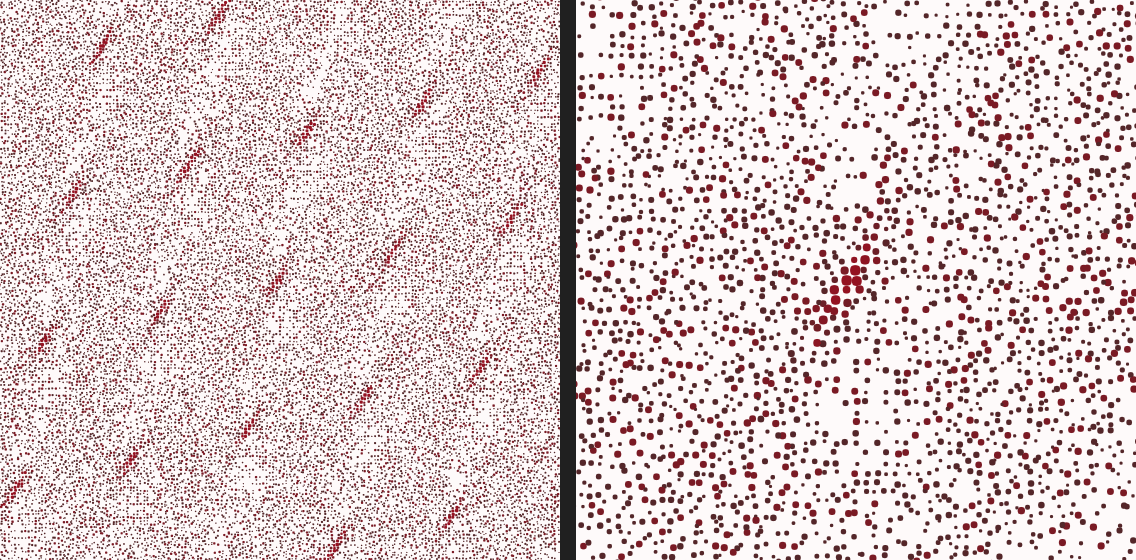
Left: the whole. Right: its middle third, enlarged.
A WebGL 1 fragment shader for this texture:

```glsl
precision highp float;
uniform vec2 u_resolution;

const float CELLS = 165.0;

vec3 hash3(vec2 cell) {
  vec3 k = vec3(dot(cell, vec2(12.71, 31.17)),
                dot(cell, vec2(26.95, 18.33)),
                dot(cell, vec2(41.93, 37.19)));
  return fract(sin(k) * 4375.85);
}

float blob(vec2 d, vec2 size) {
  d /= size;
  return exp(-dot(d, d));
}

// Slanted lattice of accents: x = streak, y = dense band, z = pale column, w = orderly rows
vec4 accents(vec2 p) {
  p -= vec2(0.495, 0.499);
  vec2 lattice = vec2(5.063 * p.x - 0.996 * p.y, 3.99 * p.y - 1.048 * p.x);
  vec2 q = fract(lattice + 0.5) - 0.5;
  vec2 d = q.x * vec2(0.2083, 0.0547) + q.y * vec2(0.052, 0.2643);
  vec2 slanted = vec2(dot(d, vec2(0.85, -0.53)), dot(d, vec2(0.53, 0.85)));

  float streak = blob(slanted, vec2(0.005, 0.033));
  float band = blob(slanted, vec2(0.018, 0.085));
  float column = blob(vec2(q.x - 0.06, 0.0), vec2(0.16, 1.0)) * (1.0 - band);
  float gap = blob(d - vec2(0.002, 0.065), vec2(0.014, 0.025));
  float rows = blob(d - vec2(0.012, -0.085), vec2(0.035, 0.055));
  return vec4(streak, band, column * 0.5 + gap, rows);
}

void main() {
  vec2 grid = gl_FragCoord.xy / u_resolution.y * CELLS;
  vec2 base = floor(grid);
  float pixel = CELLS / u_resolution.y;
  float ink = 0.0;
  float redness = 0.0;

  // Scattered grains from the neighbouring cells
  for (int j = -1; j <= 1; j++) {
    for (int i = -1; i <= 1; i++) {
      vec2 cell = base + vec2(float(i), float(j));
      vec3 rnd = hash3(cell);
      vec3 alt = hash3(cell + 71.3);
      vec4 a = accents((cell + 0.5) / CELLS);

      float keep = 0.88 + 0.15 * a.y + a.x - 0.42 * a.z
                 - 0.4 * a.w * mod(cell.y, 2.0);
      float jitter = mix(0.85, 0.2, max(a.w, a.x));
      vec2 center = cell + 0.5 + (rnd.xy - 0.5) * jitter;
      float radius = mix(0.15, 0.36, alt.x) + 0.03 * a.y + 0.2 * a.x;

      // Slightly squared grains
      vec2 d = abs(grid - center);
      float dist = mix(length(d), max(d.x, d.y), 0.3);
      float cover = clamp((radius - dist) / pixel + 0.5, 0.0, 1.0);
      cover *= step(rnd.z, keep);
      if (cover > ink) {
        ink = cover;
        redness = clamp(step(0.82, alt.x) * 0.6 + 1.5 * a.x, 0.0, 1.0);
      }
    }
  }

  vec3 paper = vec3(0.995, 0.98, 0.98);
  vec3 grain = mix(vec3(0.33, 0.15, 0.16), vec3(0.58, 0.07, 0.13), redness);
  gl_FragColor = vec4(mix(paper, grain, ink), 1.0);
}
```
